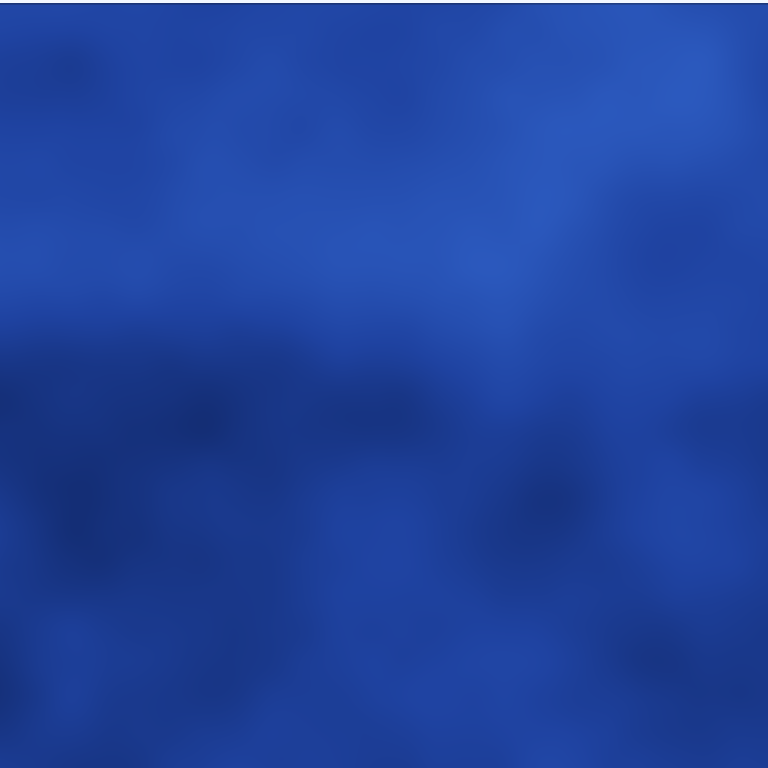
A Shadertoy shader for this texture:

```glsl
float hash(vec2 p) {
    return fract(sin(dot(p, vec2(127.1, 311.7))) * 43758.5453);
}

float valueNoise(vec2 p) {
    vec2 cell = floor(p), f = fract(p);
    f = f * f * (3.0 - 2.0 * f);
    float low = mix(hash(cell), hash(cell + vec2(1, 0)), f.x);
    float high = mix(hash(cell + vec2(0, 1)), hash(cell + vec2(1, 1)), f.x);
    return mix(low, high, f.y);
}

// Broad soft clouds with a little finer mottling
float clouds(vec2 p) {
    float sum = 0.23 * valueNoise(p * 2.6 + 3.7);
    sum += 0.55 * valueNoise(p * 5.4 + 11.3);
    sum += 0.17 * valueNoise(p * 10.8 + 27.1);
    return sum + 0.05 * valueNoise(p * 23.0 + 41.9);
}

vec3 bluePalette(float tone) {
    vec3 navy = vec3(0.075, 0.175, 0.45);
    vec3 cobalt = vec3(0.12, 0.26, 0.63);
    vec3 azure = vec3(0.17, 0.35, 0.745);
    return tone < 0.5 ? mix(navy, cobalt, tone * 2.0)
                      : mix(cobalt, azure, tone * 2.0 - 1.0);
}

void mainImage(out vec4 fragColor, in vec2 fragCoord) {
    vec2 uv = fragCoord / iResolution.y;
    float pixel = 1.0 / iResolution.y;

    // Lighter upper half above a dim middle band
    float lift = 0.24 * smoothstep(0.42, 0.66, uv.y);
    float dim = 0.08 * exp(-pow((uv.y - 0.42) / 0.12, 2.0));
    float tone = clamp(clouds(uv) - 0.09 + lift - dim, 0.0, 1.0);
    vec3 color = bluePalette(tone);

    // Thin pale strip along the top edge with a dark line beneath it
    float depth = 1.0 - uv.y;
    color *= 1.0 - 0.3 * (1.0 - smoothstep(0.005, 0.005 + 1.5 * pixel, depth));
    float strip = 1.0 - smoothstep(0.004 - 0.5 * pixel, 0.004 + 0.5 * pixel, depth);
    color = mix(color, vec3(0.95, 0.97, 1.0), strip);

    fragColor = vec4(color, 1.0);
}
```
